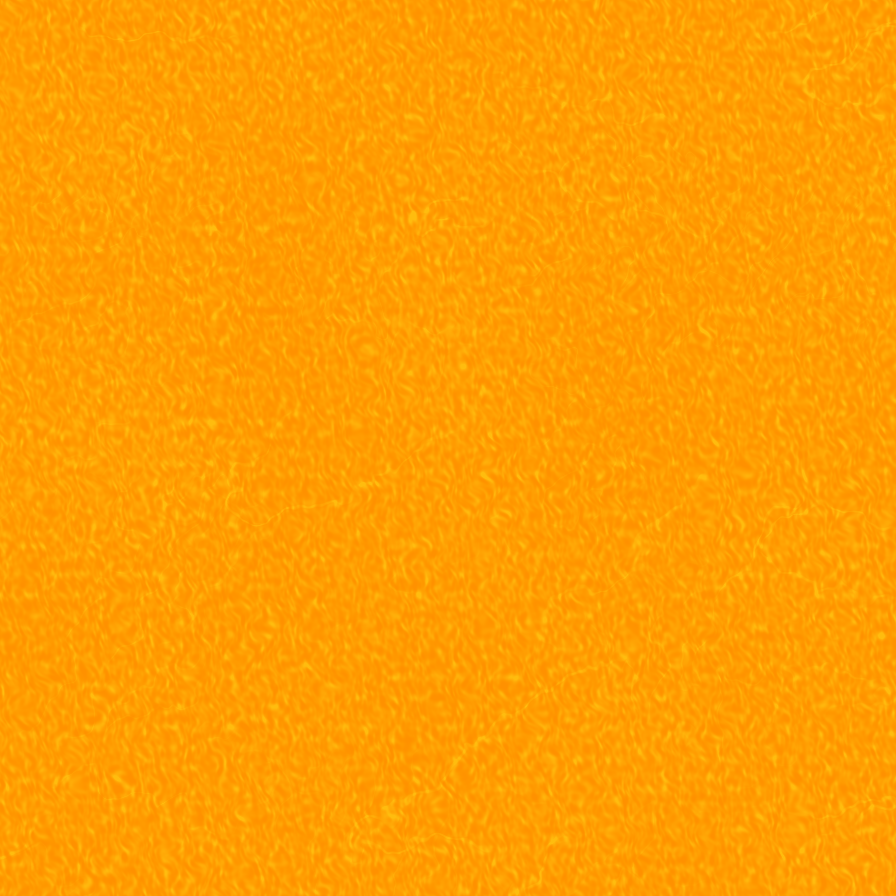
Reproduce this texture procedurally as a WebGL 1 fragment shader.

```glsl
precision highp float;
// Orange leather: a fine, upright pebble grain crossed by thin pale creases.
// Grain is stretched gradient noise; creases are the zero lines of rotated
// noise, roughened by a warp and faded in and out by broad patches.

#define GRAIN_SCALE vec2(155.0, 88.0)
#define GRAIN_LEAN 0.18
#define GRAIN_DEPTH 0.9
#define CREASE_WIDTH 0.0036
#define CREASE_DEPTH 1.35
#define FINE_CREASE_DEPTH 0.75
#define MID_GREEN 0.617
#define TONE_SPREAD 0.034
#define TONE_SKEW 0.0055

uniform vec2 u_resolution;

vec2 hash2(vec2 cell) {
  vec3 h = fract(cell.xyx * vec3(0.1031, 0.1030, 0.0973));
  h += dot(h, h.yzx + 33.33);
  return fract((h.xx + h.yz) * h.zy);
}

float cornerSlope(vec2 cell, vec2 f, vec2 corner) {
  return dot(hash2(cell + corner) * 2.0 - 1.0, f - corner);
}

// Gradient noise scaled to a mean of zero and a deviation of about one
float noise(vec2 p) {
  vec2 cell = floor(p);
  vec2 f = p - cell;
  vec2 s = f * f * (3.0 - 2.0 * f);
  float low = mix(cornerSlope(cell, f, vec2(0.0, 0.0)),
                  cornerSlope(cell, f, vec2(1.0, 0.0)), s.x);
  float high = mix(cornerSlope(cell, f, vec2(0.0, 1.0)),
                   cornerSlope(cell, f, vec2(1.0, 1.0)), s.x);
  return 5.8 * mix(low, high, s.y);
}

// Patchy creases running along an angle; scale is (across, along)
float creases(vec2 p, float angle, vec2 scale, float width, float seed) {
  vec2 axis = vec2(cos(angle), sin(angle));
  vec2 q = vec2(dot(p, vec2(-axis.y, axis.x)), dot(p, axis)) * scale + seed;
  float n = noise(q);
  float slope = abs(noise(q + vec2(0.05, 0.0)) - n) / 0.05;
  float dist = abs(n) / (max(slope, 1.5) * scale.x);
  float patches = smoothstep(0.1, 1.5, noise(p * 3.7 + seed * 1.7));
  return patches * (1.0 - smoothstep(0.2 * width, width, dist));
}

// Two sizes of upright pebbles with a slightly wandering lean
float pebbles(vec2 p) {
  p.x += GRAIN_LEAN * p.y + 0.0022 * noise(p * 37.0 + 5.0);
  float coarse = noise(p * GRAIN_SCALE + 11.0);
  float fine = noise(p * GRAIN_SCALE * 1.47 + 53.0);
  return 0.8 * coarse + 0.6 * fine;
}

void main() {
  vec2 p = gl_FragCoord.xy / min(u_resolution.x, u_resolution.y);

  // Roughen the crease paths at two sizes
  vec2 rough = p + 0.006 * vec2(noise(p * 26.0 + 3.0), noise(p * 26.0 + 71.0));
  rough += 0.0018 * vec2(noise(p * 85.0 + 19.0), noise(p * 85.0 + 37.0));

  // Long creases mostly rise to the right, a few fall
  float crease = creases(rough, 0.78, vec2(10.0, 2.2), CREASE_WIDTH, 13.3);
  crease = max(crease, creases(rough, 0.42, vec2(9.0, 2.5), CREASE_WIDTH, 41.7));
  crease = max(crease, 0.8 * creases(rough, -0.45, vec2(11.0, 4.0), CREASE_WIDTH, 87.1));

  // Short hairline creases, mostly upright
  float hair = creases(rough, 1.45, vec2(27.0, 9.0), 0.7 * CREASE_WIDTH, 29.9);
  hair = max(hair, creases(rough, 1.05, vec2(24.0, 9.0), 0.7 * CREASE_WIDTH, 63.5));

  // Add up the relief and turn it into a skewed orange tone
  float relief = GRAIN_DEPTH * pebbles(p) + 0.1 * noise(p * 5.0 + 7.0) - 0.1;
  relief += max(CREASE_DEPTH * crease, FINE_CREASE_DEPTH * hair);
  relief = clamp(relief, -2.2, 2.5);
  float green = MID_GREEN + TONE_SPREAD * relief + TONE_SKEW * relief * relief;
  float blue = max(0.0, 0.4 * (green - 0.595));
  gl_FragColor = vec4(1.0, green, blue, 1.0);
}
```
